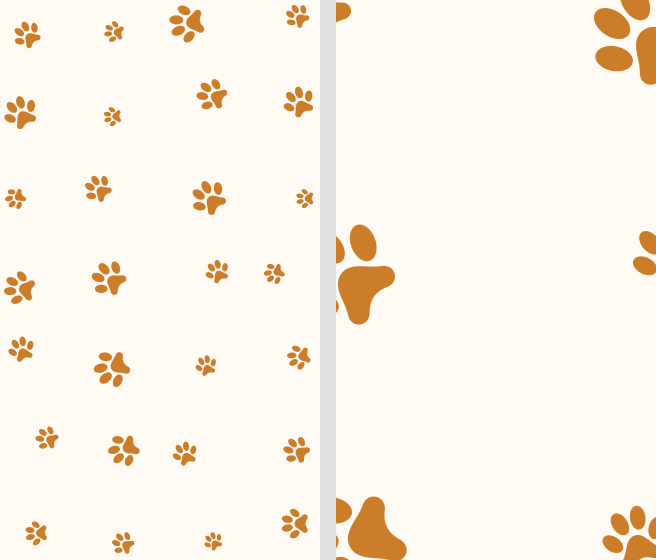
Left: the whole. Right: its middle third, enlarged.
A Shadertoy shader for this pattern:

```glsl
// Scattered caramel paw prints of mixed size and heading on a cream ground.

vec3 hash3(vec2 cell) {
    vec3 h = fract(vec3(cell.xyx) * vec3(0.1031, 0.1030, 0.0973));
    h += dot(h, h.yxz + 33.33);
    return fract((h.xxy + h.yzz) * h.zyx);
}

float smoothMin(float a, float b, float k) {
    float h = max(k - abs(a - b), 0.0) / k;
    return min(a, b) - 0.25 * h * h * k;
}

float segmentDistance(vec2 p, vec2 a, vec2 b) {
    vec2 ab = b - a;
    return length(p - a - ab * clamp(dot(p - a, ab) / dot(ab, ab), 0.0, 1.0));
}

// Ellipse whose long axis leans outward from +y by the given tilt
float toeDistance(vec2 p, vec2 radii, float tilt) {
    float c = cos(tilt), s = sin(tilt);
    p = vec2(c * p.x - s * p.y, s * p.x + c * p.y);
    float k = length(p / radii);
    return k * (k - 1.0) / max(length(p / (radii * radii)), 1e-4);
}

// Paw of unit radius with its toes toward +y
float pawDistance(vec2 p) {
    p.x = abs(p.x);

    // Main pad: two limbs blended into a rounded triangle
    vec2 apex = vec2(0.0, -0.2), lobe = vec2(0.43, -0.58);
    float nearLimb = segmentDistance(p, apex, lobe);
    float farLimb = segmentDistance(p, apex, lobe * vec2(-1.0, 1.0));
    float pad = smoothMin(nearLimb, farLimb, 0.5) - 0.2;

    // Mirrored inner and outer toes
    float inner = toeDistance(p - vec2(0.30, 0.62), vec2(0.245, 0.38), 0.22);
    float outer = toeDistance(p - vec2(0.73, 0.11), vec2(0.235, 0.36), 0.62);
    return min(pad, min(inner, outer));
}

void mainImage(out vec4 fragColor, in vec2 fragCoord) {
    // Canvas width is one unit
    vec2 p = fragCoord / iResolution.x;
    vec2 canvas = iResolution.xy / iResolution.x;

    // One paw per grid cell
    vec2 firstCenter = vec2(0.095, 0.075), pitch = vec2(0.27, 0.268);
    vec2 cell = floor((p - firstCenter) / pitch + 0.5);
    vec3 placing = hash3(cell + 7.0);
    vec3 look = hash3(cell + 41.0);

    // Random size, position kept inside the canvas, and heading
    float radius = mix(0.029, 0.058, pow(look.x, 1.5));
    vec2 center = firstCenter + cell * pitch + (placing.xy - 0.5) * vec2(0.12, 0.09);
    center = clamp(center, vec2(radius + 0.015), canvas - radius - 0.015);
    float heading = mix(1.9, 3.9, look.y);
    vec2 forward = vec2(cos(heading), sin(heading));

    vec2 offset = (p - center) / radius;
    vec2 local = vec2(dot(offset, vec2(forward.y, -forward.x)), dot(offset, forward));

    // Edge one pixel wide
    float coverage = clamp(0.5 - pawDistance(local) * radius * iResolution.x, 0.0, 1.0);

    vec3 cream = vec3(1.0, 0.984, 0.957);
    vec3 caramel = vec3(0.80, 0.49, 0.16);
    fragColor = vec4(mix(cream, caramel, coverage), 1.0);
}
```
